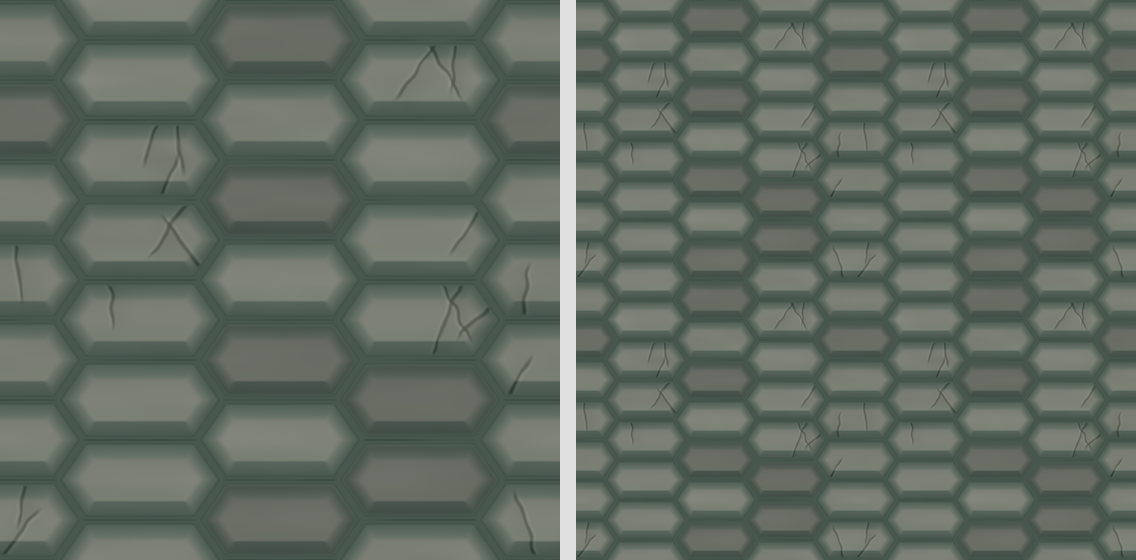
Left: one tile. Right: repeated 2 by 2.
Reproduce this pattern procedurally as a WebGL 1 fragment shader.

```glsl
precision highp float;
uniform vec2 u_resolution;

float hash(vec2 p) {
  vec3 q = fract(p.xyx * 0.1031);
  q += dot(q, q.yzx + 33.33);
  return fract((q.x + q.y) * q.z);
}

// Value noise that wraps after a whole number of cells
float noise(vec2 p, vec2 period) {
  vec2 cell = floor(p);
  vec2 f = fract(p);
  f *= f * (3.0 - 2.0 * f);
  vec2 a = floor(mod(cell + 0.5, period));
  vec2 b = floor(mod(cell + 1.5, period));
  return mix(mix(hash(a), hash(vec2(b.x, a.y)), f.x),
             mix(hash(vec2(a.x, b.y)), hash(b), f.x), f.y);
}

// Distances inward from the flat edges (x) and the slanted edges (y)
vec2 hexInsets(vec2 p) {
  p = abs(p);
  return vec2(0.5 - p.y, (1.048 - p.x) * 0.822 - p.y * 0.569);
}

// Local position (xy) and wrapped column and row (zw) of the nearest tile
vec4 latticeTile(vec2 p, float odd) {
  vec2 origin = vec2(1.75 * odd, 0.5 - 0.5 * odd);
  vec2 spacing = vec2(3.5, 1.0);
  vec2 index = floor((p - origin) / spacing + 0.5);
  vec2 id = floor(mod(index + 0.5, vec2(2.0, 7.0)));
  return vec4(p - origin - index * spacing, id.x * 2.0 + odd, id.y);
}

// Tone change from fractures: dark line, lit lip and uneven shards
float fractures(vec2 p, vec2 id) {
  float tone = 0.0;
  for (int i = 0; i < 3; i++) {
    vec2 seed = id * 3.0 + vec2(float(i) * 19.0 + 7.0, float(i) * 5.0 + 41.0);
    float present = i == 0 ? 1.0 : step(0.5, hash(seed));
    float angle = mix(0.7, 2.2, hash(seed + 11.0));
    vec2 dir = vec2(cos(angle), sin(angle));
    if (hash(seed + 61.0) < 0.5) dir = -dir;
    vec2 anchor = vec2(hash(seed + 23.0) * 1.3 - 0.65, hash(seed + 37.0) * 0.3 - 0.15);
    vec2 r = p - anchor;
    float along = dot(r, dir);
    float wobble = noise(vec2(along * 6.0, hash(seed) * 40.0), vec2(64.0)) - 0.5;
    float across = r.x * dir.y - r.y * dir.x + 0.07 * wobble;
    float extent = smoothstep(-0.3, -0.12, along + 0.35 * hash(seed + 53.0) - 0.15);
    float width = 0.016 + 0.014 * noise(vec2(along * 5.0, hash(seed + 5.0) * 30.0), vec2(64.0));
    float line = 1.0 - smoothstep(0.0, width * 1.6, abs(across));
    float lip = 1.0 - smoothstep(0.0, 0.035, abs(across + 0.04));
    float shard = smoothstep(-0.02, 0.02, across) * (1.0 - smoothstep(0.02, 0.35, across));
    tone += present * extent * (0.025 * lip - 0.12 * line - 0.015 * shard);
  }
  return max(tone, -0.15);
}

void main() {
  // Seven rows and four staggered columns
  vec2 p = gl_FragCoord.xy / u_resolution * 7.0;
  vec4 even = latticeTile(p, 0.0);
  vec4 odd = latticeTile(p, 1.0);
  vec2 insetEven = hexInsets(even.xy);
  vec2 insetOdd = hexInsets(odd.xy);
  bool useEven = min(insetEven.x, insetEven.y) > min(insetOdd.x, insetOdd.y);
  vec4 tile = useEven ? even : odd;
  vec2 insets = useEven ? insetEven : insetOdd;
  vec2 local = tile.xy;
  vec2 id = tile.zw;
  float inset = min(insets.x, insets.y);

  // Mitred bevels: lit top, bright sides, shaded bottom
  float rise = smoothstep(0.04, 0.25, inset);
  float flatSide = smoothstep(-0.035, 0.035, insets.y - insets.x);
  float below = smoothstep(0.08, -0.08, local.y);
  vec3 top = mix(vec3(0.325, 0.385, 0.345), vec3(0.41, 0.455, 0.415), rise);
  vec3 bottom = mix(vec3(0.295, 0.355, 0.32), vec3(0.345, 0.395, 0.36), rise);
  vec3 side = mix(vec3(0.315, 0.375, 0.335), vec3(0.45, 0.48, 0.44), rise);
  vec3 color = mix(side - 0.015 * below, mix(top, bottom, below), flatSide);

  // Raised face with faint horizontal streaks
  float streaks = noise(p * vec2(1.0, 4.0), vec2(7.0, 28.0)) - 0.5;
  float softness = mix(0.04, 0.018, below * flatSide);
  vec3 face = vec3(0.497, 0.51, 0.472) + 0.025 * streaks;
  face += vec3(-0.012, 0.0, -0.008) * smoothstep(0.05, -0.28, local.y);
  face -= 0.015 * smoothstep(0.1, 0.3, local.y);
  color = mix(color, face, smoothstep(0.235 - softness, 0.235 + softness, inset));
  color += 0.012 * (noise(p * vec2(2.0, 6.0), vec2(14.0, 42.0)) - 0.5);

  // Dull and cracked tiles; the centre column stays whole
  float body = smoothstep(0.045, 0.1, inset);
  float dull = step(hash(id + 71.0), 0.15);
  color *= 1.0 - body * (0.14 * dull + 0.03 * hash(id + 29.0));
  float cracked = step(hash(id * 2.0 + 13.0), 0.5) * step(0.5, abs(id.x - 2.0));
  color += cracked * body * fractures(local, id);

  // Grooves with dark rims and an uneven seam along flat edges
  vec3 groove = vec3(0.285, 0.345, 0.31);
  color = mix(groove, color, smoothstep(0.04, 0.075, inset));
  color -= 0.025 * (1.0 - smoothstep(0.0, 0.022, abs(inset - 0.05)));
  float seam = 1.0 - smoothstep(0.0, 0.025, inset);
  float wear = noise(p * vec2(2.0, 1.0) + vec2(0.0, 0.5), vec2(14.0, 7.0));
  color -= seam * flatSide * 0.06 * wear;

  gl_FragColor = vec4(color, 1.0);
}
```
